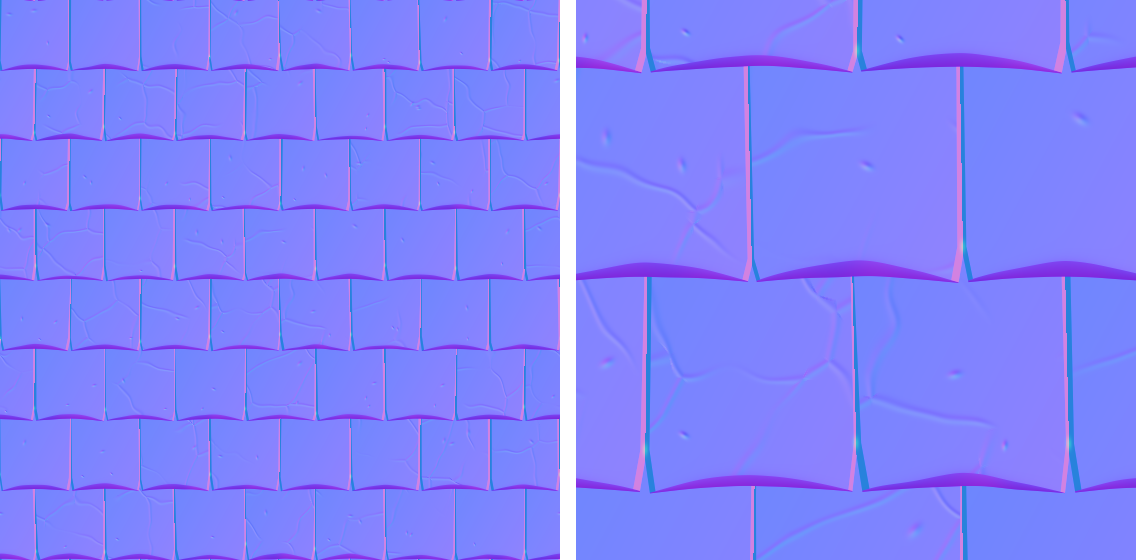
Left, the full canvas; right, a detail of the centre.
A Shadertoy shader for this texture map:

```glsl
// Tangent-space normal map of overlapping roof shingles, 8 by 8 in running bond.
// Each row is a layer of surface slopes (faces, side bevels, lips, cracks, dents);
// a row hangs over the one below, and all tile ids wrap at 8 so the map repeats.

vec2 hash2(vec2 p) {
    vec3 h = fract(p.xyx * vec3(0.1031, 0.1030, 0.0973));
    h += dot(h, h.yzx + 33.33);
    return fract((h.xx + h.yz) * h.zy);
}

float noise(vec2 p) {
    vec2 i = floor(p), f = fract(p);
    f = f * f * (3.0 - 2.0 * f);
    return mix(mix(hash2(i).x, hash2(i + vec2(1, 0)).x, f.x),
               mix(hash2(i + vec2(0, 1)).x, hash2(i + vec2(1, 1)).x, f.x), f.y);
}

// Antialiased step: 1 where the distance, in tile units, is positive
float cover(float d) {
    return clamp(d * iResolution.y / 8.0 + 0.5, 0.0, 1.0);
}

// Distance to the border between the two nearest random sites
float crackDistance(vec2 p, vec2 seed) {
    vec2 cell = floor(p), nearest = vec2(9.0), second = vec2(9.0);
    for (int j = -1; j <= 1; j++)
    for (int i = -1; i <= 1; i++) {
        vec2 c = cell + vec2(i, j);
        vec2 r = c + hash2(c + seed) - p;
        if (dot(r, r) < dot(nearest, nearest)) { second = nearest; nearest = r; }
        else if (dot(r, r) < dot(second, second)) second = r;
    }
    return dot(0.5 * (nearest + second), normalize(second - nearest));
}

// Fine relief on a tile face: hairline cracks and a few small dents
float relief(vec2 p, vec2 seed) {
    float height = 0.0;
    if (hash2(seed + 3.0).x < 0.5) {
        vec2 warp = vec2(noise(p * 5.0 + seed), noise(p * 5.0 + seed + 7.0)) - 0.5;
        float d = crackDistance(p * 1.4 + 0.16 * warp, seed + 5.0) / 1.4;
        float strength = smoothstep(0.25, 0.6, noise(p * 2.5 + seed + 11.0));
        height -= 0.0028 * strength * exp(-d * d / 0.00028);
    }
    for (int i = 0; i < 3; i++) {
        vec2 rnd = hash2(seed + 20.0 + float(i));
        vec2 r = p - 0.12 - 0.76 * rnd;
        float angle = 6.28 * rnd.x;
        r = mat2(cos(angle), sin(angle), -sin(angle), cos(angle)) * r * vec2(1.0, 1.8);
        float size = 0.015 + 0.02 * rnd.y;
        height -= 0.005 * step(0.55, hash2(seed + 30.0 + float(i)).x)
                * exp(-dot(r, r) / (size * size));
    }
    return height;
}

// Surface slope (xy) and coverage (z) of one row of shingles
vec3 shingleRow(vec2 q, float row) {
    float y = q.y - row;
    float x = q.x + 0.5 * mod(row + 1.0, 2.0);

    // Nearest vertical seam, slightly shifted and slanted
    float seam = floor(x + 0.5);
    vec2 seamSeed = mod(vec2(seam, row), 8.0) * 17.0 + 9.0;
    vec2 lean = hash2(seamSeed) - 0.5;
    float d = x - seam - 0.024 * lean.x - 0.05 * lean.y * (y - 0.5);

    // The tile on this side of the seam
    float column = d < 0.0 ? seam - 1.0 : seam;
    vec2 seed = mod(vec2(column, row), 8.0) * 19.0 + 40.0;
    vec2 p = vec2(x - column, y);
    vec2 rnd = hash2(seed), rnd2 = hash2(seed + 1.0);

    // Gently rounded face
    float across = 0.65 * p.x + 0.35 * (1.0 - y);
    vec2 slope = vec2(mix(-0.13, 0.13, across), 0.055 - 0.04 * across);
    slope += 0.04 * (rnd - 0.5) * vec2(1.0, 0.5);
    vec2 e = vec2(0.006, 0.0);
    slope -= vec2(relief(p + e.xy, seed) - relief(p - e.xy, seed),
                  relief(p + e.yx, seed) - relief(p - e.yx, seed)) / (2.0 * e.x);

    // Side bevels, with a wedge-shaped gap opening at the bottom
    vec2 open = hash2(seamSeed + 2.0);
    float gapTop = 0.12 + 0.14 * open.x;
    float inside = abs(d) - 0.035 * max(0.0, 1.0 - y / gapTop);
    vec2 widths = hash2(seamSeed + (d < 0.0 ? 4.0 : 6.0));
    float bevel = mix(0.010 + 0.022 * widths.x, 0.006 + 0.022 * widths.y, clamp(y, 0.0, 1.0));
    slope = mix(slope, vec2(d < 0.0 ? 0.85 : -0.95, 0.03), cover(bevel - inside));
    vec2 tip = vec2(d, y - gapTop) / vec2(0.013, 0.03);
    slope += vec2(0.1, 0.7) * step(0.4, open.y) * exp(-dot(tip, tip));

    // Arched lip along the lower edge, tapering to the corners
    float arch = max(0.0, 1.0 - pow(abs(2.0 * p.x - 1.0), 1.7));
    float rough = noise(vec2(p.x * 5.0, 0.5) + seed) - 0.5;
    float bottom = 0.016 + 0.03 * arch + 0.02 * (rnd2.x - 0.5) * (p.x - 0.5) + 0.014 * rough * arch;
    float thickness = arch * (0.052 + 0.022 * rnd2.y
                    + 0.03 * (noise(vec2(p.x * 4.0, 3.5) + seed) - 0.5));
    float top = bottom + thickness;
    slope.y -= 0.14 * arch * exp(-max(0.0, y - top) / 0.02);
    float rise = clamp((y - bottom) / max(thickness, 0.01), 0.0, 1.0);
    vec2 lip = vec2(0.22 * (p.x - 0.5) + 0.35 * rough, mix(-0.95, -0.52, rise));
    slope = mix(slope, lip, cover(top - y));

    return vec3(slope, cover(y - bottom) * cover(inside + 0.008));
}

void mainImage(out vec4 fragColor, in vec2 fragCoord) {
    vec2 q = fragCoord / iResolution.xy * 8.0 + vec2(0.0, 0.03);
    float row = floor(q.y);
    vec3 upper = shingleRow(q, row);
    vec3 lower = shingleRow(q, row - 1.0);
    vec3 normal = normalize(vec3(mix(lower.xy, upper.xy, upper.z), 1.0));
    fragColor = vec4(0.5 + 0.5 * normal, 1.0);
}
```
